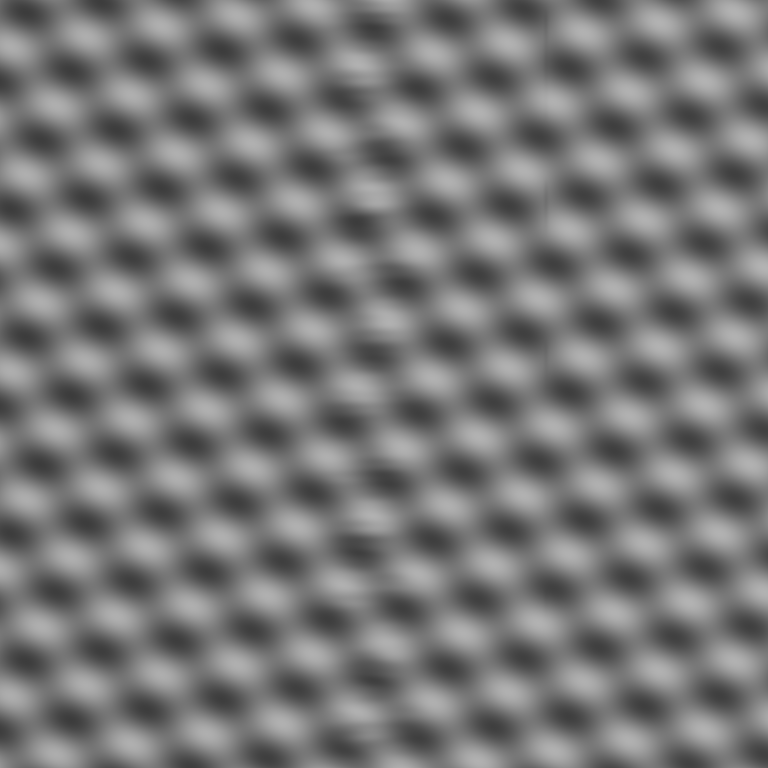
This pattern is drawn by a WebGL 2 fragment shader. Its source:

```glsl
#version 300 es
precision highp float;

uniform vec2 u_resolution;
out vec4 fragColor;

const float TAU = 6.2831853;

// Lattice: one bright spot and the two steps to its neighbours
const vec2 SPOT_ORIGIN = vec2(0.4655, 0.4941);
const vec2 STEP_ACROSS = vec2(0.0982, 0.0135);
const vec2 STEP_DOWN = vec2(0.0589, -0.0764);

// Tone
const float MID_GREY = 0.468;
const float WAVE_CONTRAST = 0.111;
const float TONE_DRIFT = 0.012;
const float SIDE_LIFT = 0.016;

// Band of fine horizontal streaks
const float STREAK_CENTER = 0.485;
const float STREAK_WIDTH = 0.048;
const vec2 STREAK_SCALE = vec2(10.0, 62.0);
const float STREAK_SHIFT = 0.009;
const float STREAK_TONE = 0.045;

// Faint vertical seam
const float SEAM_X = 0.711;
const float SEAM_WIDTH = 0.003;
const float SEAM_TONE = 0.035;

vec2 hashGradient(vec2 cell) {
    vec3 q = fract(vec3(cell.xyx) * vec3(0.1031, 0.103, 0.0973));
    q += dot(q, q.yzx + 33.33);
    float angle = TAU * fract((q.x + q.y) * q.z);
    return vec2(cos(angle), sin(angle));
}

float gradientNoise(vec2 p) {
    vec2 i = floor(p);
    vec2 f = p - i;
    vec2 w = f * f * f * (f * (f * 6.0 - 15.0) + 10.0);
    vec2 e = vec2(0.0, 1.0);
    float n00 = dot(hashGradient(i), f);
    float n10 = dot(hashGradient(i + e.yx), f - e.yx);
    float n01 = dot(hashGradient(i + e.xy), f - e.xy);
    float n11 = dot(hashGradient(i + e.yy), f - e.yy);
    return mix(mix(n00, n10, w.x), mix(n01, n11, w.x), w.y);
}

float bell(float x, float center, float width) {
    float d = (x - center) / width;
    return exp(-d * d);
}

// Two crossed waves, peaking at every lattice point
float crossedWaves(vec2 p) {
    vec2 cell = inverse(mat2(STEP_ACROSS, STEP_DOWN)) * (p - SPOT_ORIGIN);
    vec2 wave = cos(TAU * cell);
    return wave.x + wave.y;
}

void main() {
    vec2 p = gl_FragCoord.xy / u_resolution;

    // Streaks shift the lattice slightly and leave thin tonal lines
    float band = bell(p.x, STREAK_CENTER, STREAK_WIDTH);
    float streak = band * gradientNoise(p * STREAK_SCALE + 17.0);
    vec2 shifted = p + vec2(0.0, STREAK_SHIFT * streak);

    float tone = MID_GREY + WAVE_CONTRAST * crossedWaves(shifted);
    tone += STREAK_TONE * streak;

    // Slow unevenness and a slightly brighter right side
    tone += TONE_DRIFT * gradientNoise(p * 7.0 + 5.0);
    tone += SIDE_LIFT * (p.x - 0.5);

    // Broken seam
    float seamWear = smoothstep(0.0, 0.4, gradientNoise(vec2(3.5, p.y * 14.0)));
    tone -= SEAM_TONE * seamWear * bell(p.x, SEAM_X, SEAM_WIDTH);

    fragColor = vec4(vec3(tone), 1.0);
}
```
